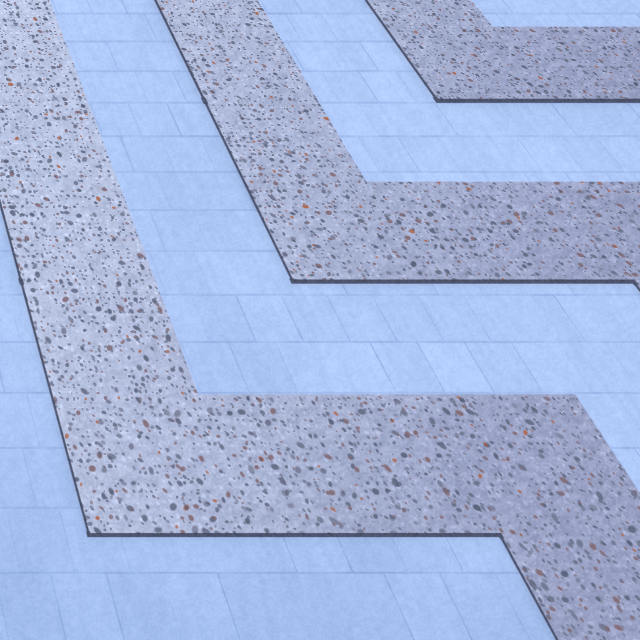
This texture is drawn by a WebGL 1 fragment shader. Its source:

```glsl
precision highp float;
uniform vec2 u_resolution;

float hash(vec2 p) {
  vec3 q = fract(vec3(p.xyx) * 0.1031);
  q += dot(q, q.yzx + 33.33);
  return fract((q.x + q.y) * q.z);
}

float noise(vec2 p) {
  vec2 i = floor(p), f = fract(p);
  f = f * f * (3.0 - 2.0 * f);
  return mix(mix(hash(i), hash(i + vec2(1.0, 0.0)), f.x),
             mix(hash(i + vec2(0.0, 1.0)), hash(i + 1.0), f.x), f.y);
}

// Stepped outline: left leg, horizontal run, right leg; positive inside.
// Legs are rays of constant slope through the vanishing point.
float steppedEdge(float slope, float y, float leftLeg, float run, float rightLeg) {
  float depth = (y + 1.482) / sqrt(1.0 + slope * slope);
  return min((slope - leftLeg) * depth, max(run - y, (slope - rightLeg) * depth));
}

// Coverage of one elongated chip per cell; z is a random tone.
vec2 chips(vec2 p, float density, float size) {
  vec2 id = floor(p);
  float a = hash(id + 7.3) * 3.14159;
  vec2 c = fract(p) - 0.3 - 0.4 * vec2(hash(id + 19.1), hash(id + 41.7));
  c = vec2(c.x * cos(a) + c.y * sin(a), c.y * cos(a) - c.x * sin(a));
  c.x *= 0.6 + 0.3 * hash(id + 3.9);
  float r = size * (0.55 + 0.6 * hash(id + 63.2));
  float cover = 1.0 - smoothstep(r - 0.09, r + 0.09, length(c));
  return vec2(cover * step(hash(id + 88.4), density), hash(id + 101.6));
}

void main() {
  vec2 p = gl_FragCoord.xy / u_resolution;
  p.y = 1.0 - p.y;
  float soft = max(0.0014, 0.75 / u_resolution.y);

  // Ground plane in perspective
  float depth = p.y + 1.482;
  float slope = (p.x + 0.482) / depth;
  vec2 ground = vec2(slope, 2.1 / depth);

  // Three stepped bands, nearest first
  float outerA = steppedEdge(slope, p.y, 0.268, 0.836, 0.545);
  float outerB = steppedEdge(slope, p.y, 0.489, 0.440, 0.7656);
  float outerC = steppedEdge(slope, p.y, 0.711, 0.1575, 2.0);
  float bandA = min(outerA, -steppedEdge(slope, p.y, 0.3774, 0.616, 0.658));
  float bandB = min(outerB, -steppedEdge(slope, p.y, 0.597, 0.284, 2.0));
  float bandC = min(outerC, -steppedEdge(slope, p.y, 0.822, 0.0417, 2.0));
  float band = smoothstep(-soft, soft, max(bandA, max(bandB, bandC)));

  float grain = noise(p * 330.0) - 0.5;
  float mottle = noise(p * vec2(95.0, 120.0)) - 0.5;
  float cloud = noise(p * 7.0 + 4.0) - 0.5;

  // Blue paving
  vec3 paving = mix(vec3(0.685, 0.79, 0.975), vec3(0.645, 0.75, 0.945),
                    smoothstep(0.35, 1.0, p.y - 0.25 * p.x));
  paving += 0.035 * grain + 0.025 * mottle + 0.03 * cloud;
  paving += 0.022 * (noise(vec2(slope * 260.0, p.y * 22.0)) - 0.5);

  // Faint joints, staggered from row to row
  float row = 53.15 / depth - 0.36;
  float rowId = floor(row);
  float column = slope / 0.0365 + 0.5 * mod(rowId, 2.0) + 0.2 * hash(vec2(rowId, 5.0));
  float rowGap = (0.5 - abs(fract(row) - 0.5)) * depth * depth / 53.15;
  float columnGap = (0.5 - abs(fract(column) - 0.5)) * 0.0365 * depth;
  float wear = 0.35 + 0.65 * noise(p * 28.0);
  float rowJoint = 1.0 - smoothstep(0.0004, 0.0028, rowGap);
  float columnJoint = 1.0 - smoothstep(0.0003, 0.0024, columnGap);
  float columnWear = hash(vec2(floor(column + 0.5), rowId));
  paving -= vec3(0.10, 0.10, 0.08) * wear * max(0.75 * rowJoint, columnJoint * columnWear);
  paving += 0.018 * (hash(vec2(floor(column), rowId + 30.0)) - 0.5);

  // Grey terrazzo, lighter at the far left
  float shade = smoothstep(-0.1, 1.1, p.x + 0.12 * p.y);
  vec3 terrazzo = mix(vec3(0.735, 0.78, 0.90), vec3(0.60, 0.635, 0.77), shade);
  terrazzo += 0.07 * grain + 0.075 * mottle + 0.02 * cloud;
  vec2 pale = chips(ground * 210.0 + 17.0, 0.35, 0.25);
  terrazzo += 0.06 * pale.x;
  for (int i = 0; i < 3; i++) {
    float k = float(i);
    vec2 chip = chips(ground * (125.0 + 62.0 * k) + 31.0 * k, 0.36 - 0.03 * k, 0.22);
    vec3 tone = mix(vec3(0.32, 0.35, 0.44), vec3(0.50, 0.52, 0.62), fract(chip.y * 7.0));
    tone = mix(tone, vec3(0.50, 0.40, 0.43), step(0.80, chip.y));
    tone = mix(tone, vec3(0.68, 0.38, 0.27), step(0.975, chip.y));
    terrazzo = mix(terrazzo, tone, chip.x * (0.85 - 0.12 * k));
  }

  // Dark lip and soft contact shadow along each outer outline
  float lip = min(abs(outerA), min(abs(outerB), abs(outerC)));
  float onRun = max(1.0 - smoothstep(0.003, 0.007, abs(p.y - 0.836)),
                max(1.0 - smoothstep(0.003, 0.007, abs(p.y - 0.440)),
                    1.0 - smoothstep(0.003, 0.007, abs(p.y - 0.1575))));
  float lipWidth = mix(0.0017, 0.0033, onRun);
  vec3 color = mix(paving * (1.0 - 0.10 * exp(-lip * 140.0)), terrazzo, band);
  float line = 1.0 - smoothstep(lipWidth - soft, lipWidth + soft, lip);
  color = mix(color, vec3(0.26, 0.28, 0.37) + 0.06 * grain, 0.88 * line);

  gl_FragColor = vec4(clamp(color, 0.0, 1.0), 1.0);
}
```
